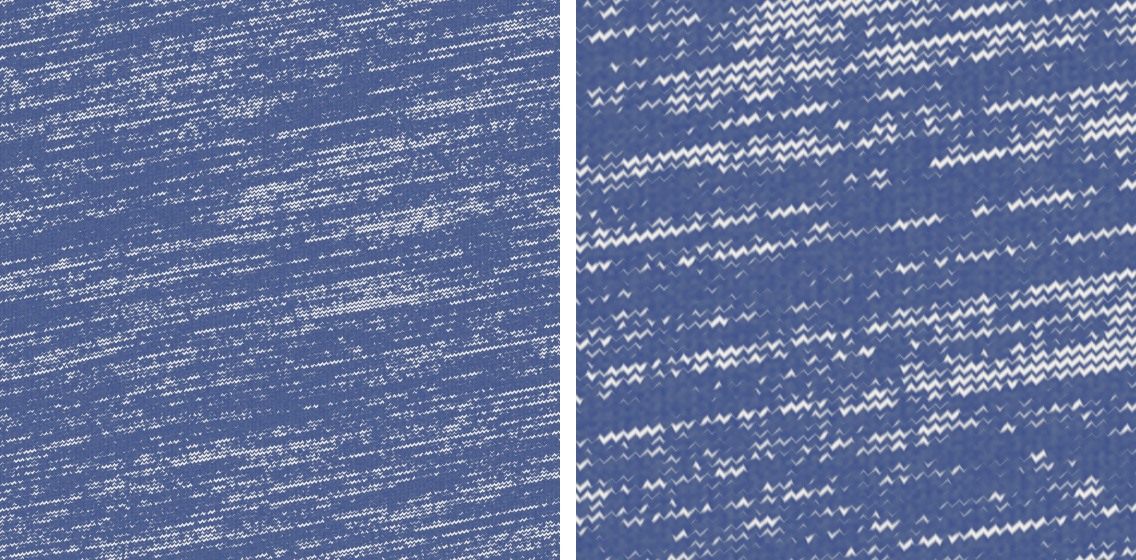
Left, the full canvas; right, a detail of the centre.
This texture is drawn by a three.js fragment shader. Its source:

```glsl
varying vec2 vUv;

// Knit layout, in units of the canvas
const float ROWS = 150.0;
const float COLUMNS = 140.0;
const float SLOPE = 0.185;
const float BEND = 0.010;
const float ZIGZAG = 0.50;       // stitch height, in rows
const float PEAK = 0.64;         // position of the stitch peak

// Slub yarn
const float STREAK_FREQ = 7.0;
const float FLECK_FREQ = 45.0;
const float GRAIN_FREQ = 230.0;
const vec2 PATCH_FREQ = vec2(4.0, 18.0);
const float YARN_LOW = 0.36;
const float YARN_HIGH = 0.75;
const float YARN_WIDTH = 0.60;
const float SOFTNESS = 0.48;
const float FAINT_OPACITY = 0.65;

// Colours
const vec3 BLUE_DARK = vec3(0.250, 0.322, 0.550);
const vec3 BLUE_LIGHT = vec3(0.360, 0.425, 0.568);
const vec3 YARN_GREY = vec3(0.72, 0.73, 0.70);
const vec3 YARN_WHITE = vec3(0.93, 0.92, 0.89);

float hash(vec2 p) {
  vec3 q = fract(vec3(p.xyx) * 0.1031);
  q += dot(q, q.yzx + 33.33);
  return fract((q.x + q.y) * q.z);
}

float noise(vec2 p) {
  vec2 cell = floor(p);
  vec2 f = fract(p);
  f = f * f * (3.0 - 2.0 * f);
  float low = mix(hash(cell), hash(cell + vec2(1.0, 0.0)), f.x);
  float high = mix(hash(cell + vec2(0.0, 1.0)), hash(cell + vec2(1.0)), f.x);
  return mix(low, high, f.y);
}

// Noise that runs along one row, independent of its neighbours
float rowNoise(float x, float row, float frequency) {
  return noise(vec2(x * frequency + hash(vec2(row, frequency)) * 60.0, row));
}

// Amount of white yarn showing, 0 to 1
float yarnAmount(vec2 p, float row) {
  float streak = rowNoise(p.x, row, STREAK_FREQ);
  float fleck = rowNoise(p.x, row, FLECK_FREQ);
  float grain = rowNoise(p.x, row, GRAIN_FREQ);
  float cluster = noise(p * PATCH_FREQ);
  float yarn = 0.38 * streak + 0.12 * cluster + 0.20 * fleck + 0.30 * grain;
  return smoothstep(YARN_LOW, YARN_HIGH, yarn);
}

void main() {
  // Slanted rows, gently bent
  vec2 p = vec2(vUv.x, vUv.y - SLOPE * vUv.x);
  p.y += BEND * (noise(vUv * 3.0) - 0.5);

  // Lopsided zigzag of the stitches
  float phase = fract(vUv.x * COLUMNS);
  float zigzag = min(phase / PEAK, (1.0 - phase) / (1.0 - PEAK));
  float rowPos = p.y * ROWS - ZIGZAG * zigzag;
  float row = floor(rowPos);
  float fromCentre = abs(fract(rowPos) - 0.5) * 2.0;

  // Blue ground with ribs, row grooves and fibre grain
  float rib = 0.5 - 0.5 * cos(phase * 6.2832);
  float fibre = noise(vUv * vec2(COLUMNS, ROWS) * 2.3);
  float shade = 0.20 * rib + 0.20 * (1.0 - fromCentre) + 0.60 * fibre;
  vec3 colour = mix(BLUE_DARK, BLUE_LIGHT, shade);

  // Yarn: grey wisps where thin, wide and white where the slub is thick
  float amount = yarnAmount(p, row);
  float width = mix(-SOFTNESS, YARN_WIDTH, amount);
  float mark = 1.0 - smoothstep(width - SOFTNESS, width + SOFTNESS, fromCentre);
  vec3 yarnColour = mix(YARN_GREY, YARN_WHITE, amount);
  colour = mix(colour, yarnColour, mark * mix(FAINT_OPACITY, 1.0, amount));

  gl_FragColor = vec4(colour, 1.0);
}
```
